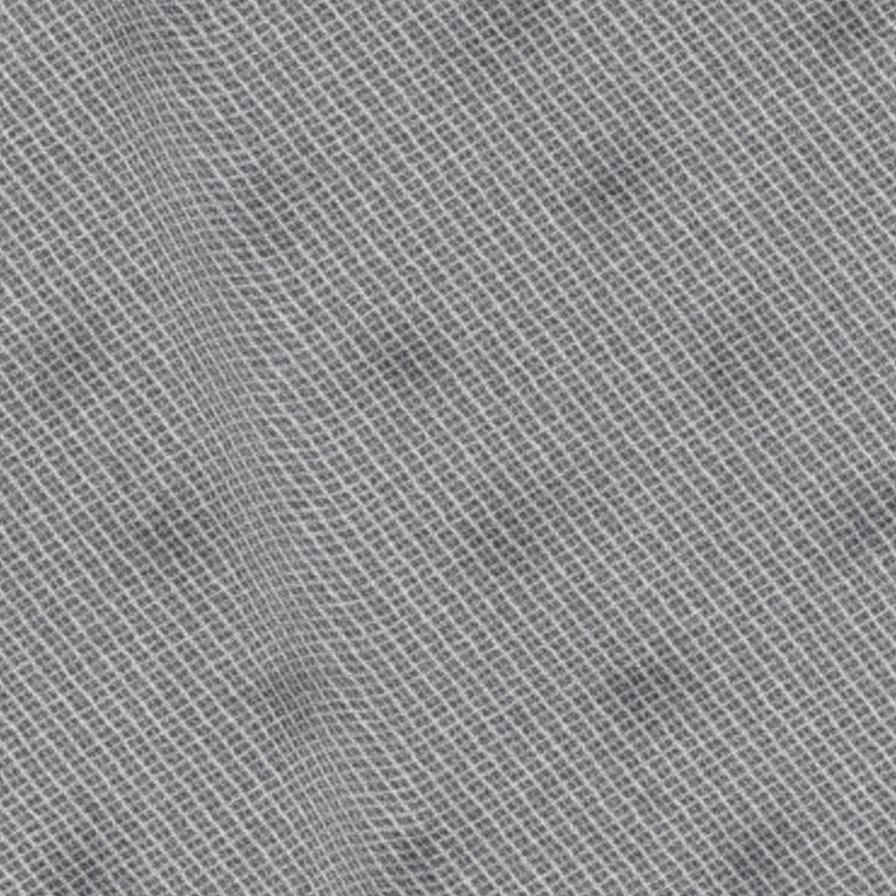
This texture is drawn by a WebGL 1 fragment shader. Its source:

```glsl
precision highp float;
// Grey woven cloth on the bias: bright warp ribs, fainter mid threads and weft
// ridges are laid over a dark ground. A soft diagonal fold bends both thread
// directions; a skewed lattice of smudges and fibre noise add the wear.
uniform vec2 u_resolution;

#define WARP_COUNT 36.0      // bright ribs across the canvas
#define WEFT_COUNT 66.0      // weft ridges down the canvas
#define RIB_WIDTH 0.15       // in warp periods
#define MID_WIDTH 0.11       // in warp periods
#define WEFT_WIDTH 0.23      // in weft periods
#define FOLD_WARP 1.8        // warp periods gathered by the fold
#define FOLD_WEFT 2.8        // weft periods shifted by the fold
#define WOBBLE 0.14          // thread irregularity
#define GRAIN 0.25           // fibre contrast
#define SMUDGE 0.08          // darkening of the smudges
#define GROUND_COLOR vec3(0.378, 0.382, 0.394)
#define THREAD_COLOR vec3(0.762, 0.762, 0.764)

const float TAU = 6.28319;

float hash(vec2 p) {
  vec3 q = fract(vec3(p.xyx) * 0.1031);
  q += dot(q, q.yzx + 33.33);
  return fract((q.x + q.y) * q.z);
}

float noise(vec2 p) {
  vec2 i = floor(p), f = fract(p);
  f = f * f * (3.0 - 2.0 * f);
  return mix(mix(hash(i), hash(i + vec2(1.0, 0.0)), f.x),
             mix(hash(i + vec2(0.0, 1.0)), hash(i + vec2(1.0, 1.0)), f.x), f.y);
}

// Soft thread centred on every whole number.
float ridge(float x, float width) {
  float d = (fract(x + 0.5) - 0.5) / width;
  return exp(-d * d);
}

// Warp and weft phase, bent by the fold and by small irregularities.
vec2 threadPhase(vec2 p, float foldDistance) {
  vec2 phase = vec2((p.x + 0.81 * p.y) * WARP_COUNT,
                    (p.y - 0.58 * p.x) * WEFT_COUNT);
  phase.x += FOLD_WARP * smoothstep(-0.06, 0.04, foldDistance);
  phase.y += FOLD_WEFT * smoothstep(-0.02, 0.11, foldDistance);
  vec2 wobble = vec2(noise(p * 60.0), noise(p * 60.0 + 71.0)) - 0.5;
  vec2 drift = vec2(noise(p * 6.0 + 13.0), noise(p * 6.0 + 37.0)) - 0.5;
  return phase + WOBBLE * (wobble + drift);
}

// Dark spots on a skewed lattice, with uneven strength.
float smudges(vec2 p) {
  vec2 d = p - vec2(0.443, 0.596) + 0.03 * (noise(p * 9.0) - 0.5);
  vec2 cell = vec2(2.70 * d.x - 3.43 * d.y, 2.55 * d.x + 1.90 * d.y);
  vec2 wave = 0.5 + 0.5 * cos(TAU * cell);
  float spot = wave.x * wave.y;
  return spot * spot * spot * (0.4 + 1.2 * noise(p * 30.0 + 5.0));
}

void main() {
  vec2 p = gl_FragCoord.xy / min(u_resolution.x, u_resolution.y);
  float foldDistance = p.x - (0.14 + 0.26 * (1.0 - p.y));
  vec2 phase = threadPhase(p, foldDistance);

  // Weave
  float unevenness = 0.7 + 0.6 * noise(phase * vec2(1.0, 2.0));
  float rib = 0.92 * ridge(phase.x, RIB_WIDTH);
  float mid = 0.42 * ridge(phase.x + 0.5, MID_WIDTH);
  float weft = 0.58 * unevenness * ridge(phase.y, WEFT_WIDTH);
  float thread = 1.0 - (1.0 - rib) * (1.0 - mid) * (1.0 - weft);

  // The gathered crease has lower contrast.
  float crease = exp(-pow(foldDistance / 0.035, 2.0));
  thread = mix(thread, 0.47, 0.3 * crease);
  vec3 color = mix(GROUND_COLOR, THREAD_COLOR, thread);

  // Fibres, smudges and broad shading
  float fibre = 0.7 * noise(p * 370.0) + 0.3 * noise(phase * vec2(3.0, 6.0) + 19.0);
  float shade = noise(p * 5.0 + 3.0) - 0.5;
  color += GRAIN * (fibre - 0.5) + 0.015 * shade;
  color -= SMUDGE * smudges(p) * vec3(1.0, 1.0, 0.94);

  gl_FragColor = vec4(clamp(color, 0.0, 1.0), 1.0);
}
```
